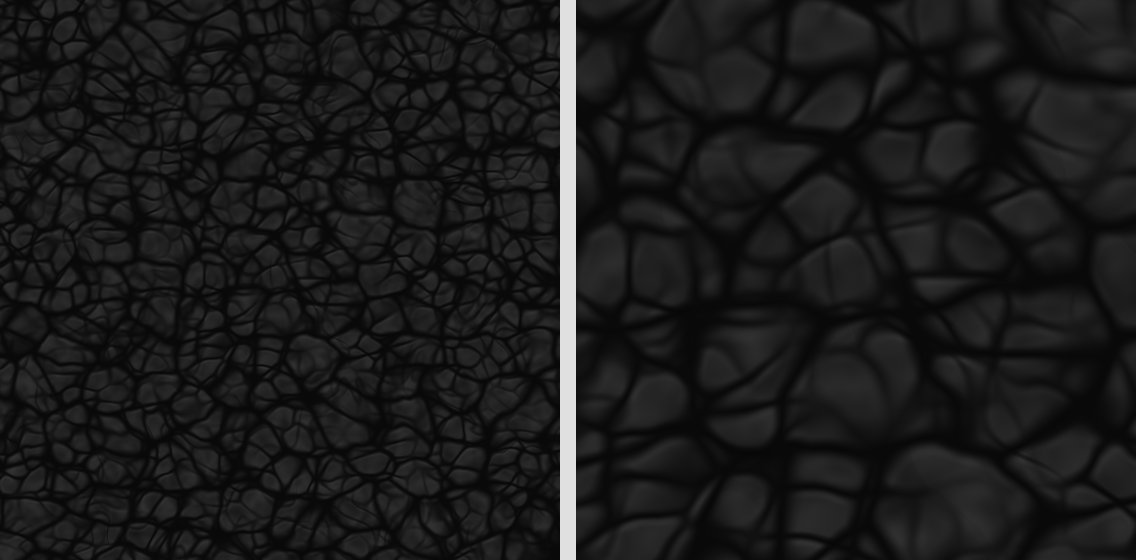
Left, the full canvas; right, a detail of the centre.
This texture is drawn by a WebGL 1 fragment shader. Its source:

```glsl
precision highp float;
uniform vec2 u_resolution;

const vec3 CREVICE = vec3(0.036, 0.036, 0.036);
const vec3 STONE = vec3(0.138, 0.141, 0.138);

vec2 hash2(vec2 p) {
  vec3 q = fract(vec3(p.xyx) * vec3(0.1031, 0.1030, 0.0973));
  q += dot(q, q.yzx + 33.33);
  return fract((q.xx + q.yz) * q.zy);
}

float gradientDot(vec2 cell, vec2 offset) {
  float angle = 6.2832 * hash2(cell).x;
  return dot(vec2(cos(angle), sin(angle)), offset);
}

float gradientNoise(vec2 p) {
  vec2 i = floor(p);
  vec2 f = p - i;
  vec2 u = f * f * f * (f * (f * 6.0 - 15.0) + 10.0);
  vec2 e = vec2(1.0, 0.0);
  float low = mix(gradientDot(i, f), gradientDot(i + e, f - e), u.x);
  float high = mix(gradientDot(i + e.yx, f - e.yx), gradientDot(i + 1.0, f - 1.0), u.x);
  return mix(low, high, u.y);
}

vec2 noise2(vec2 p) {
  return vec2(gradientNoise(p + 31.0), gradientNoise(p + 87.0));
}

// Rounded cells: x is the gap to the neighbours, y a random value per cell
vec2 roundCells(vec2 p, float sharpness) {
  vec2 base = floor(p);
  float nearest = 9.0;
  float total = 0.0;
  float id = 0.0;
  for (int y = -1; y <= 1; y++) {
    for (int x = -1; x <= 1; x++) {
      vec2 cell = base + vec2(float(x), float(y));
      vec2 rnd = hash2(cell);
      float d = length(cell + 0.06 + 0.88 * rnd - p);
      total += exp(-sharpness * d);
      if (d < nearest) {
        nearest = d;
        id = hash2(cell + 57.0).y;
      }
    }
  }
  float others = max(total - exp(-sharpness * nearest), 1e-7);
  return vec2(-log(others) / sharpness - nearest, id);
}

// Bends outlines; stones are wider than tall
vec2 warp(vec2 p, float shift) {
  p += 0.034 * noise2(p * 6.0 + shift);
  p += 0.016 * noise2(p * 17.0 + shift);
  p += 0.004 * noise2(p * 43.0 + shift);
  return p * vec2(1.0, 1.2);
}

// One layer of domed lumps with soft crevices of the given width
vec2 lumps(vec2 p, float scale, float width) {
  vec2 cell = roundCells(warp(p, scale) * scale, 11.0);
  return vec2(smoothstep(-0.002, width, cell.x / scale), cell.y);
}

// Thin curled folds, present only in patches
float folds(vec2 p) {
  vec2 q = p * 17.0 + 1.1 * noise2(p * 14.0);
  float crease = smoothstep(0.0, 0.14, abs(gradientNoise(q)));
  float patches = smoothstep(-0.1, 0.25, gradientNoise(p * 8.0 + 40.0));
  return mix(1.0, crease, 0.5 * patches);
}

// Stones carrying smaller lumps of varying depth; y is the stone value
vec2 relief(vec2 p) {
  vec2 stone = lumps(p, 12.5, 0.018);
  vec2 lump = lumps(p, 22.0, 0.0135);
  float depth = smoothstep(-0.35, 0.2, gradientNoise(p * 9.0 + 5.0));
  float body = stone.x * mix(1.0, lump.x, 0.25 + 0.72 * depth);
  return vec2(body * folds(p), fract(stone.y + lump.y * depth));
}

float bumps(vec2 p) {
  vec2 q = p + 0.012 * noise2(p * 20.0);
  return 0.5 * gradientNoise(q * 27.0) + 0.36 * gradientNoise(q * 56.0);
}

void main() {
  vec2 p = gl_FragCoord.xy / u_resolution.y;
  vec2 above = p + vec2(-0.0012, 0.0035);
  vec2 stone = relief(p);
  float swell = bumps(p);

  // Soft light from above on uneven surfaces
  float lit = stone.x - relief(above).x + 0.8 * (swell - bumps(above));
  float variety = 0.12 * gradientNoise(p * 5.0 + 12.0) + 0.1 * (stone.y - 0.5);

  float tone = stone.x * (1.0 + swell + variety);
  tone += 0.5 * clamp(lit, -0.6, 0.6) * (0.25 + 0.75 * stone.x);
  vec3 color = CREVICE + (STONE - CREVICE) * max(tone, -0.08);
  gl_FragColor = vec4(color, 1.0);
}
```
